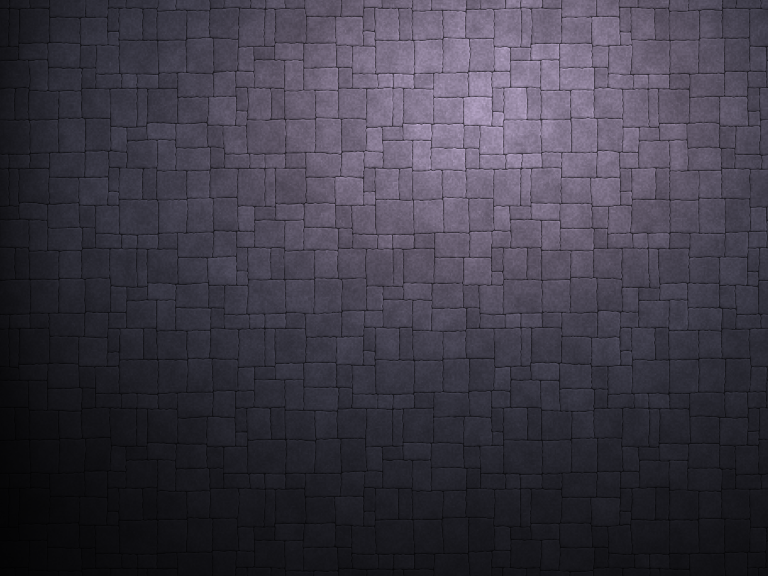
Reproduce this texture procedurally as a WebGL 2 fragment shader.

```glsl
#version 300 es
precision highp float;
// A wall of irregular violet-grey stone blocks under a soft spotlight, fading to black at the lower left.

uniform vec2 u_resolution;
out vec4 fragColor;

// Lengths are in canvas heights.
const vec2 CELL = vec2(0.04444, 0.0463);
const float JOINT = 0.0007;
const float CORNER = 0.0028;
const vec3 COOL_TINT = vec3(1.0, 1.0, 1.23);
const vec3 WARM_TINT = vec3(1.0, 0.91, 1.09);

float hash(vec2 p) {
    vec3 q = fract(vec3(p.xyx) * 0.1031);
    q += dot(q, q.yzx + 33.33);
    return fract((q.x + q.y) * q.z);
}

float noise(vec2 p) {
    vec2 i = floor(p), f = fract(p);
    f = f * f * (3.0 - 2.0 * f);
    return mix(mix(hash(i), hash(i + vec2(1, 0)), f.x),
               mix(hash(i + vec2(0, 1)), hash(i + vec2(1, 1)), f.x), f.y);
}

float fbm(vec2 p) {
    float sum = 0.0, amp = 0.5;
    for (int i = 0; i < 3; i++) {
        sum += amp * noise(p);
        p = p * 2.03 + 17.0;
        amp *= 0.5;
    }
    return sum;
}

// The layout repeats every 10 columns, and every 3 rows with a half shift.
vec2 wrapCell(vec2 v) {
    v -= vec2(5, 3) * floor(v.y / 3.0);
    return vec2(mod(v.x, 10.0), v.y);
}

float lineOffset(vec2 v) {
    return (hash(wrapCell(v) + 7.3) - 0.5) * 0.76;
}

float roundBox(vec2 p, vec2 halfSize, float radius) {
    vec2 q = abs(p) - halfSize + radius;
    return length(max(q, 0.0)) + min(max(q.x, q.y), 0.0) - radius;
}

// Block bounds (left, bottom, right, top): joints pass alternately straight through grid vertices.
vec4 blockBounds(vec2 c) {
    float a = lineOffset(c), b = lineOffset(c + vec2(1, 0));
    float d = lineOffset(c + vec2(0, 1)), e = lineOffset(c + 1.0);
    bool even = mod(c.x + c.y, 2.0) < 0.5;
    vec4 shift = even ? vec4(d, a, b, e) : vec4(a, b, e, d);
    return vec4(c, c + 1.0) + shift;
}

// Nearest block: x = signed distance, y = block id.
vec2 wall(vec2 p) {
    vec2 base = floor(p / CELL);
    vec2 best = vec2(1.0, 0.0);
    for (int j = -1; j <= 1; j++)
    for (int i = -1; i <= 1; i++) {
        vec2 c = base + vec2(i, j);
        vec4 box = blockBounds(c) * CELL.xyxy;
        float id = hash(wrapCell(c) + 41.7);
        vec2 size = box.zw - box.xy;
        // A few of the largest blocks are cut in two across their long side.
        if (id > 0.5 && max(size.x, size.y) > 0.064) {
            int axis = size.x > size.y ? 0 : 1;
            float cut = mix(box[axis], box[axis + 2], 0.35 + 0.3 * fract(id * 37.0));
            if (p[axis] < cut) box[axis + 2] = cut;
            else { box[axis] = cut; id = fract(id + 0.43); }
        }
        vec2 halfSize = 0.5 * (box.zw - box.xy);
        float d = roundBox(p - 0.5 * (box.xy + box.zw), halfSize - JOINT, CORNER);
        if (d < best.x) best = vec2(d, id);
    }
    return best;
}

float glow(vec2 p, vec2 center, vec2 spread) {
    vec2 q = (p - center) / spread;
    return exp(-dot(q, q));
}

float lightLevel(vec2 p) {
    float level = 0.025 + 0.29 * glow(p, vec2(0.78, 0.72), vec2(0.88, 0.56));
    level += 0.29 * glow(p, vec2(0.868, 0.86), vec2(0.40, 0.31));
    level *= 1.0 - 0.5 * glow(p, vec2(0.0, 0.1), vec2(0.32, 0.36));
    return level * smoothstep(-0.16, 0.14, p.x);
}

void main() {
    vec2 p = gl_FragCoord.xy / u_resolution.y;
    float px = 1.0 / u_resolution.y;

    // Slightly crooked, chipped outlines
    vec2 bend = vec2(noise(p * 22.0), noise(p * 22.0 + 50.0)) - 0.5;
    vec2 chip = vec2(noise(p * 190.0), noise(p * 190.0 + 90.0)) - 0.5;
    vec2 q = p + bend * 0.0035 + chip * 0.0018;
    vec2 block = wall(q);
    float face = 1.0 - smoothstep(-0.5 * px, 0.5 * px + 0.0006, block.x);

    // Narrow bevel lit from the upper right
    float slope = (wall(q + vec2(0.0010, 0.0016)).x - block.x) / 0.0019;
    float rim = smoothstep(-0.0035, -0.0005, block.x);

    // Stone tone, mottling and grain
    float tone = 0.91 + 0.17 * block.y;
    tone *= 0.87 + 0.26 * fbm(p * 40.0);
    tone *= 0.92 + 0.16 * noise(p * 340.0);
    tone += 0.10 * smoothstep(0.82, 1.0, noise(p * 240.0 + 9.0));
    tone *= 1.0 + 0.17 * rim * slope;
    tone *= mix(0.42, 1.0, face);

    float level = lightLevel(p);
    vec3 tint = mix(COOL_TINT, WARM_TINT, smoothstep(0.14, 0.42, level));
    fragColor = vec4(tint * level * tone, 1.0);
}
```
